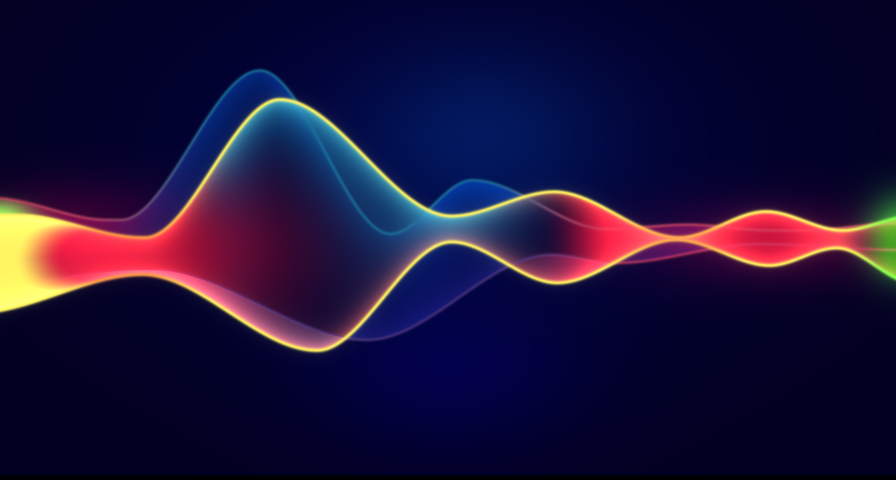
Reproduce this background procedurally as a WebGL 2 fragment shader.

```glsl
#version 300 es
precision highp float;
// Glowing translucent wave ribbon, yellow rimmed, over a deep blue backdrop.

#define RIM_WIDTH 0.0021
#define VEIL_WIDTH 0.0018
#define RIM_GLOW 0.013
#define NIGHT vec3(0.006, 0.0, 0.125)
#define YELLOW vec3(1.0, 0.95, 0.38)
#define ORANGE vec3(0.95, 0.38, 0.22)
#define RED vec3(0.60, 0.03, 0.19)
#define HOT vec3(0.96, 0.10, 0.27)
#define TEAL vec3(0.03, 0.36, 0.47)
#define GREEN vec3(0.22, 0.88, 0.12)
#define VIOLET vec3(0.32, 0.22, 0.50)

uniform vec2 u_resolution;
out vec4 fragColor;

// Height h gained smoothly between a and b.
float rise(float x, float a, float b, float h) {
    return h * smoothstep(a, b, x);
}

// One where x lies between the soft flanks a..b and c..d.
float window(float x, float a, float b, float c, float d) {
    return smoothstep(a, b, x) * (1.0 - smoothstep(c, d, x));
}

// Soft elliptical spot.
float spot(vec2 p, vec2 center, vec2 radius) {
    vec2 q = (p - center) / radius;
    return exp(-dot(q, q));
}

float ribbonTop(float x) {
    return 0.2956 + rise(x, 0.02, 0.159, -0.025) + rise(x, 0.162, 0.3125, 0.154)
        + rise(x, 0.3125, 0.504, -0.130) + rise(x, 0.504, 0.6185, 0.027)
        + rise(x, 0.6185, 0.758, -0.051) + rise(x, 0.758, 0.855, 0.029)
        + rise(x, 0.855, 0.94, -0.021) + rise(x, 0.94, 1.02, 0.016);
}

float ribbonBottom(float x) {
    return 0.1862 + rise(x, -0.03, 0.159, 0.043) + rise(x, 0.159, 0.354, -0.0846)
        + rise(x, 0.354, 0.504, 0.121) + rise(x, 0.504, 0.622, -0.0456)
        + rise(x, 0.622, 0.755, 0.048) + rise(x, 0.755, 0.859, -0.0286)
        + rise(x, 0.859, 0.934, 0.0195) + rise(x, 0.934, 1.02, -0.039);
}

float veilTop(float x) {
    return 0.315 + rise(x, -0.01, 0.12, -0.0247) + rise(x, 0.135, 0.29, 0.1667)
        + rise(x, 0.29, 0.436, -0.1823) + rise(x, 0.436, 0.527, 0.060)
        + rise(x, 0.527, 0.677, -0.0547) + rise(x, 0.677, 0.768, 0.005)
        + rise(x, 0.768, 0.86, -0.0065) + rise(x, 0.9, 1.0, 0.008);
}

float veilBottom(float x) {
    return 0.220 + rise(x, 0.0, 0.156, 0.0143) + rise(x, 0.17, 0.41, -0.078)
        + rise(x, 0.41, 0.615, 0.095) + rise(x, 0.615, 0.69, -0.009)
        + rise(x, 0.69, 0.846, 0.021) + rise(x, 0.846, 1.0, -0.0065);
}

vec4 edges(float x) {
    return vec4(ribbonTop(x), ribbonBottom(x), veilTop(x), veilBottom(x));
}

vec3 backdrop(vec2 p) {
    vec3 c = NIGHT;
    c += vec3(0.0, 0.015, 0.13) * spot(p, vec2(0.5, 0.36), vec2(0.36, 0.22));
    c += vec3(0.0, 0.085, 0.12) * spot(p, vec2(0.54, 0.385), vec2(0.13, 0.09));
    c += vec3(0.0, 0.0, 0.13) * spot(p, vec2(0.50, 0.12), vec2(0.15, 0.09));
    c += vec3(0.20, 0.0, 0.04) * spot(p, vec2(0.08, 0.29), vec2(0.12, 0.045));
    c += vec3(0.24, 0.0, 0.05) * spot(p, vec2(0.86, 0.265), vec2(0.14, 0.045));
    return c * smoothstep(0.003, 0.007, p.y);
}

void main() {
    vec2 p = gl_FragCoord.xy / u_resolution.x;
    float x = p.x, aa = 0.8 / u_resolution.x, h = 0.001;

    // Signed distances, corrected for the slope of each edge.
    vec4 slope = (edges(x + h) - edges(x - h)) / (2.0 * h);
    vec4 d = (p.y - edges(x)) / sqrt(1.0 + slope * slope);
    vec4 side = smoothstep(-aa, aa, d);
    vec4 away = abs(d);
    float inside = (1.0 - side.x) * side.y;
    float veil = (1.0 - side.z) * side.w;
    float leftEnd = 1.0 - smoothstep(0.08, 0.25, x);
    float cool = window(x, 0.19, 0.27, 0.50, 0.64);

    // Back veil, with green light at both ends.
    vec3 col = backdrop(p);
    vec3 veilTint = mix(TEAL * vec3(0.4, 0.5, 0.75), RED * 0.5, max(leftEnd, smoothstep(0.55, 0.68, x)));
    col += veilTint * veil * (0.12 + 0.75 * exp(-away.z / 0.035));
    col += VIOLET * 0.25 * veil * exp(-away.w / 0.025);
    col += GREEN * spot(p, vec2(0.0, 0.295), vec2(0.035, 0.018)) * (1.0 - 0.75 * side.z);
    col += GREEN * 0.85 * spot(p, vec2(1.01, 0.272), vec2(0.038, 0.042));

    // Ribbon body: teal crest, red core and hot ends.
    vec3 body = mix(col * 0.6, vec3(0.015, 0.01, 0.17), 0.7);
    body += TEAL * cool * (0.75 * exp(-away.x / 0.055) + 0.2 * exp(-away.z / 0.025));
    body = mix(body, RED, spot(p, vec2(0.16, 0.255), vec2(0.16, 0.085)));
    body = mix(body, HOT, 0.85 * spot(p, vec2(0.075, 0.265), vec2(0.09, 0.055)));
    body = mix(body, RED * 1.15, window(x, 0.60, 0.70, 0.90, 0.98));
    body = mix(body, HOT, 0.9 * spot(p, vec2(0.70, 0.273), vec2(0.045, 0.04)));
    float lowerFold = (1.0 - side.w) * window(x, 0.03, 0.20, 0.36, 0.42);
    body += vec3(0.24, 0.20, 0.25) * lowerFold * (0.45 + 0.8 * exp(-away.y / 0.02));
    body += vec3(0.25, 0.08, 0.12) * (1.0 - side.w) * window(x, 0.56, 0.62, 0.72, 0.76);
    float rimNear = exp(-min(away.x, away.y) / 0.018);
    body = mix(body, YELLOW, 1.0 - smoothstep(0.012, 0.065, x - 0.045 * rimNear));
    body = mix(body, GREEN * 0.8, 0.8 * smoothstep(0.955, 1.0, x));
    vec3 topGlow = mix(ORANGE, vec3(0.32, 0.58, 0.35), cool);
    body += 0.55 * topGlow * exp(-away.x / RIM_GLOW) + 0.6 * ORANGE * exp(-away.y / RIM_GLOW);
    col = mix(col, body, inside);

    // Fine bright edges, softly fading outwards.
    vec4 width = vec4(vec2(RIM_WIDTH), vec2(VEIL_WIDTH));
    vec4 line = exp(-away * away / (width * width + aa * aa));
    vec3 rim = mix(YELLOW, ORANGE, 0.65 * window(x, 0.06, 0.12, 0.16, 0.24));
    rim = mix(rim, ORANGE * 1.05, 0.5 * window(x, 0.67, 0.74, 0.78, 0.83));
    rim = mix(rim, vec3(0.5, 1.0, 0.3), smoothstep(0.94, 1.0, x));
    vec3 veilRim = mix(vec3(0.10, 0.44, 0.60), vec3(0.72, 0.24, 0.36), max(leftEnd, smoothstep(0.54, 0.66, x)));
    vec3 lowRim = mix(VIOLET, vec3(0.78, 0.22, 0.38), max(leftEnd, smoothstep(0.58, 0.70, x)));
    col = mix(col, max(col, veilRim), 0.75 * line.z);
    col = mix(col, max(col, lowRim), 0.65 * line.w);
    col += 0.10 * rim * (exp(-away.x / 0.006) + exp(-away.y / 0.006));
    col = mix(col, rim, 0.95 * max(line.x, line.y));
    fragColor = vec4(clamp(col, 0.0, 1.0), 1.0);
}
```
